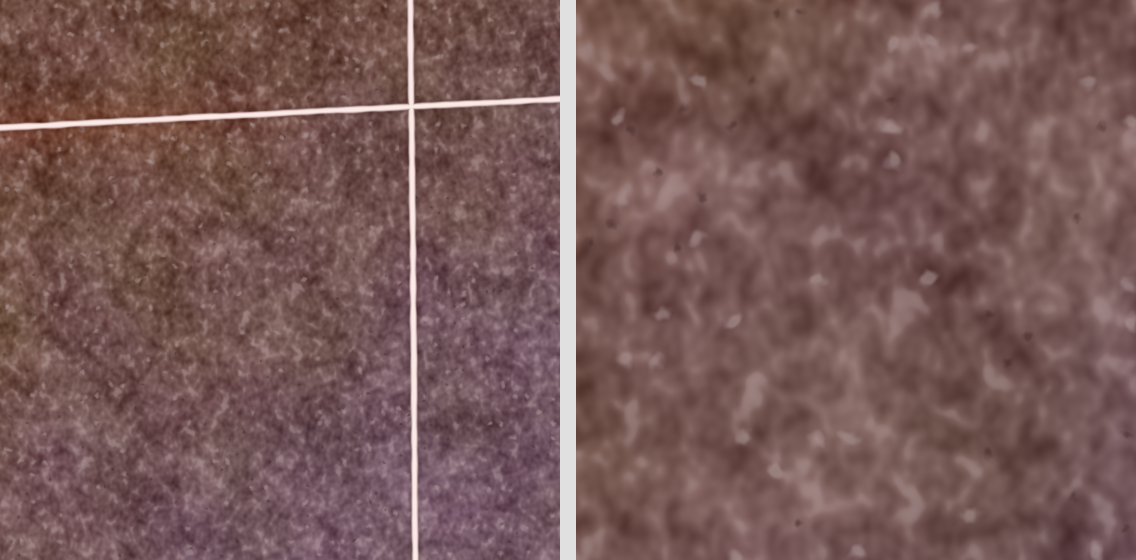
Left, the full canvas; right, a detail of the centre.
A WebGL 1 fragment shader for this texture:

```glsl
precision highp float;
// Speckled brown-to-purple stone floor tiles with thin pale, slightly skewed grout lines.
uniform vec2 u_resolution;

const float TILE_SIZE = 1.1;
const float GROUT_HALF_WIDTH = 0.0056;
const vec3 WARM_STONE = vec3(0.425, 0.295, 0.245);
const vec3 COOL_STONE = vec3(0.450, 0.340, 0.390);
const vec3 RUST = vec3(0.52, 0.27, 0.18);
const vec3 FLECK = vec3(0.64, 0.56, 0.56);
const vec3 PIT = vec3(0.26, 0.16, 0.16);
const vec3 GROUT = vec3(0.98, 0.92, 0.91);
const vec3 GROUT_EDGE = vec3(0.80, 0.66, 0.65);

vec2 hash2(vec2 p) {
  vec2 q = vec2(dot(p, vec2(127.1, 311.7)), dot(p, vec2(269.5, 183.3)));
  return fract(sin(q) * 43758.545);
}

// Gradient noise, roughly -0.7 to 0.7
float cornerSlope(vec2 cell, vec2 offset) {
  float angle = 6.2832 * hash2(cell).x;
  return dot(vec2(cos(angle), sin(angle)), offset);
}

float gradientNoise(vec2 p) {
  vec2 i = floor(p);
  vec2 f = p - i;
  vec2 w = f * f * f * (f * (f * 6.0 - 15.0) + 10.0);
  vec2 e = vec2(1.0, 0.0);
  float low = mix(cornerSlope(i, f), cornerSlope(i + e.xy, f - e.xy), w.x);
  float high = mix(cornerSlope(i + e.yx, f - e.yx), cornerSlope(i + e.xx, f - e.xx), w.x);
  return mix(low, high, w.y);
}

// Three octaves that peak at the middle one, the size of a single stone grain
float stoneGrain(vec2 p) {
  float sum = 0.0;
  for (int k = 0; k < 3; k++) {
    float octave = float(k);
    sum += (0.9 - 0.35 * abs(octave - 0.9)) * gradientNoise(p);
    p = mat2(1.6, 1.2, -1.2, 1.6) * p + 17.3;
  }
  return sum;
}

// Sparse ragged chips: one randomly turned ellipse per cell
float chips(vec2 p, float density, float radius, float blur) {
  vec2 cell = floor(p);
  vec2 pick = hash2(cell + 53.7);
  vec2 offset = p - cell - 0.35 - 0.3 * hash2(cell);
  float angle = 37.0 * pick.y;
  float c = cos(angle);
  float s = sin(angle);
  offset = mat2(c, s, -s, c) * offset * vec2(1.0, 1.0 + 0.5 * pick.y);
  float r = radius * (0.6 + 0.4 * pick.y) + 0.16 * gradientNoise(p * 4.0);
  return (1.0 - smoothstep(r - blur, r + blur, length(offset))) * step(pick.x, density);
}

// Signed distance to the nearest joint along one axis
float jointDistance(float x) {
  return (fract(x / TILE_SIZE + 0.5) - 0.5) * TILE_SIZE;
}

float band(float d, float halfWidth, float blur) {
  return 1.0 - smoothstep(halfWidth - blur, halfWidth + blur, abs(d));
}

// Broad drift from dark warm upper left to lighter cool lower right
vec3 stoneBase(vec2 uv, vec2 tile) {
  float drift = 0.67 * uv.y + 0.52 * (1.0 - uv.x) + 0.2 * gradientNoise(uv * 4.0 + 3.0);
  vec3 base = mix(COOL_STONE, WARM_STONE, smoothstep(0.15, 0.98, drift));
  base += gradientNoise(uv * 6.0 + 21.0) * vec3(0.0, 0.022, -0.022);
  base += 0.08 * gradientNoise(uv * 6.0 + 40.0) + 0.10 * gradientNoise(uv * 15.0 + 11.0);
  return base + 0.02 * (hash2(tile + 7.0).x - 0.5);
}

vec3 addFlecks(vec3 color, vec2 uv, float pixel) {
  vec2 warp = 0.003 * vec2(gradientNoise(uv * 45.0), gradientNoise(uv * 45.0 + 30.0));
  vec2 p = uv + warp;
  float grain = stoneGrain(p * vec2(31.0, 26.0));
  color += 0.155 * grain + 0.005;
  color = mix(color, FLECK, 0.36 * smoothstep(0.22, 0.65, grain));
  float light = chips(p * 43.0 + 4.0, 0.13, 0.23, 0.12 + 22.0 * pixel);
  float dark = chips(p * 72.0 + 9.0, 0.04, 0.22, 0.14 + 36.0 * pixel);
  color = mix(color, FLECK + 0.05, 0.55 * light);
  return mix(color, PIT, 0.5 * dark);
}

void main() {
  vec2 uv = gl_FragCoord.xy / u_resolution;
  float pixel = 1.0 / min(u_resolution.x, u_resolution.y);

  // Skewed floor coordinates with a faint hand-laid wobble
  vec2 floorPos = vec2(uv.x - 0.742 + 0.009 * uv.y, uv.y - 0.772 - 0.051 * uv.x);
  vec2 wobble = vec2(gradientNoise(vec2(uv.y * 9.0, 2.5)), gradientNoise(vec2(uv.x * 9.0, 8.5)));
  vec2 joint = vec2(jointDistance(floorPos.x), jointDistance(floorPos.y)) + 0.0012 * wobble;

  // Stone, with rust bleeding along the horizontal joint
  vec3 color = stoneBase(uv, floor(floorPos / TILE_SIZE));
  float rust = exp(-24.0 * abs(joint.y)) * (1.0 - smoothstep(0.05, 0.75, uv.x));
  color = mix(color, RUST, 0.65 * rust);
  color = addFlecks(color, uv, pixel);

  // Joints: dim border, soft rim, bright core with ragged width
  float nearest = min(abs(joint.x), abs(joint.y));
  float ragged = GROUT_HALF_WIDTH * (1.0 + 0.3 * gradientNoise(uv * 32.0));
  float blur = 0.0016 + 0.5 * pixel;
  color *= 1.0 - 0.14 * band(nearest, 0.011, 0.005);
  color = mix(color, GROUT_EDGE, band(nearest, ragged, blur));
  color = mix(color, GROUT, band(nearest, 0.7 * ragged, blur));
  gl_FragColor = vec4(clamp(color, 0.0, 1.0), 1.0);
}
```
